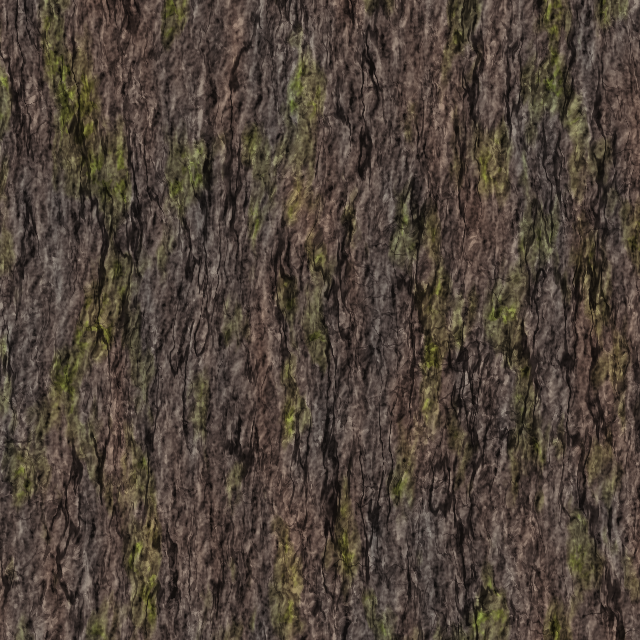
Give the GLSL for this texture, as a WebGL 1 fragment shader.

```glsl
precision highp float;
// Weathered tree bark: narrow vertical ridges, thin jagged fissures, gritty grain and faint moss.
uniform vec2 u_resolution;

const vec3 SHADOW = vec3(0.03, 0.022, 0.02);
const vec3 BARK = vec3(0.32, 0.262, 0.24);
const vec3 PALE = vec3(0.53, 0.465, 0.42);
const vec3 OLIVE_TINT = vec3(1.0, 1.06, 0.86);
const vec3 MOSS_TINT = vec3(1.0, 1.14, 0.65);

float hash(vec2 p) {
  vec3 q = fract(p.xyx * 0.1031);
  q += dot(q, q.yzx + 33.33);
  return fract((q.x + q.y) * q.z);
}

float noise(vec2 p) {
  vec2 cell = floor(p);
  vec2 f = fract(p);
  f = f * f * (3.0 - 2.0 * f);
  float low = mix(hash(cell), hash(cell + vec2(1.0, 0.0)), f.x);
  float high = mix(hash(cell + vec2(0.0, 1.0)), hash(cell + 1.0), f.x);
  return mix(low, high, f.y);
}

// Layered noise in 0..1; each octave is turned to hide the lattice.
float fbm(vec2 p) {
  float sum = 0.0;
  float weight = 0.533;
  for (int i = 0; i < 4; i++) {
    sum += weight * noise(p);
    p = mat2(1.6, 1.2, -1.2, 1.6) * p + 17.3;
    weight *= 0.5;
  }
  return sum;
}

// Bends the vertical fibres: broad sway plus small jagged kinks.
vec2 warpFibres(vec2 uv) {
  float sway = noise(uv * vec2(7.0, 5.0) + 5.0) - 0.5;
  float kink = fbm(uv * vec2(55.0, 34.0) + 11.0) - 0.5;
  return uv + vec2(0.03 * sway + 0.013 * kink, 0.02 * kink);
}

// Fissures follow a noise contour and taper where the second noise is low.
float fissure(vec2 p, float width) {
  float distanceToLine = abs(fbm(p) - 0.5);
  float taper = smoothstep(0.25, 0.7, noise(p * 0.8 + 41.0));
  float w = width * taper + 0.008;
  return taper * (1.0 - smoothstep(w * 0.2, w, distanceToLine));
}

// Difference in height towards the shaded side.
float relief(vec2 p, vec2 scale, vec2 toShade) {
  return fbm(p * scale) - fbm((p + toShade) * scale);
}

vec3 barkColour(float light) {
  vec3 dark = mix(SHADOW, BARK, clamp(light / 0.27, 0.0, 1.0));
  return mix(dark, PALE, clamp((light - 0.27) / 0.21, 0.0, 1.35));
}

void main() {
  vec2 uv = gl_FragCoord.xy / u_resolution;
  vec2 p = warpFibres(uv);

  // Ridges, fibres and grit
  float ridges = fbm(p * vec2(55.0, 9.0) + 3.0) - 0.5;
  float fibres = noise(p * vec2(170.0, 28.0) + 7.0) - 0.5;
  float grit = fbm(p * vec2(150.0, 100.0) + 19.0) - 0.5;
  float specks = noise(mat2(0.8, 0.6, -0.6, 0.8) * uv * 290.0 + 29.0) - 0.5;

  float light = 0.284 + 0.16 * ridges + 0.07 * fibres + 0.26 * grit + 0.14 * specks;
  light += 0.55 * relief(p, vec2(65.0, 13.0), vec2(0.004, -0.003));
  light += 0.5 * relief(p, vec2(100.0, 50.0), vec2(0.003, -0.003));

  // Pale lichen flecks
  float fleckZone = smoothstep(0.48, 0.62, fbm(uv * vec2(26.0, 12.0) + 83.0));
  float flecks = smoothstep(0.55, 0.7, fbm(p * vec2(150.0, 115.0) + 71.0));
  light += 0.13 * flecks * fleckZone;

  // Deep fissures, thin splits and short cross cracks
  float deep = fissure(p * vec2(46.0, 8.0) + 13.0, 0.055);
  float thin = fissure(p * vec2(76.0, 18.0) + 37.0, 0.055);
  float crossZone = smoothstep(0.48, 0.62, fbm(uv * 6.0 + 91.0));
  float across = fissure(p * vec2(28.0, 40.0) + 53.0, 0.045) * crossZone;
  light *= (1.0 - 0.72 * deep) * (1.0 - 0.42 * thin) * (1.0 - 0.4 * across);
  light = max(light, 0.035);

  // Rusty and violet drift, then olive film and small moss tufts
  vec3 colour = barkColour(light);
  float warmth = fbm(uv * vec2(22.0, 6.0) + 101.0) - 0.5;
  colour *= 1.0 + warmth * vec3(0.16, -0.04, -0.16);
  float growth = fbm(p * vec2(22.0, 8.0) + 127.0);
  float olive = smoothstep(0.53, 0.66, growth);
  float tufts = smoothstep(0.42, 0.66, fbm(p * vec2(80.0, 55.0) + 149.0));
  float moss = smoothstep(0.63, 0.76, growth) * tufts;
  colour *= mix(vec3(1.0), OLIVE_TINT, olive);
  colour *= mix(vec3(1.0), MOSS_TINT, 0.8 * moss);

  gl_FragColor = vec4(clamp(colour, 0.0, 1.0), 1.0);
}
```
